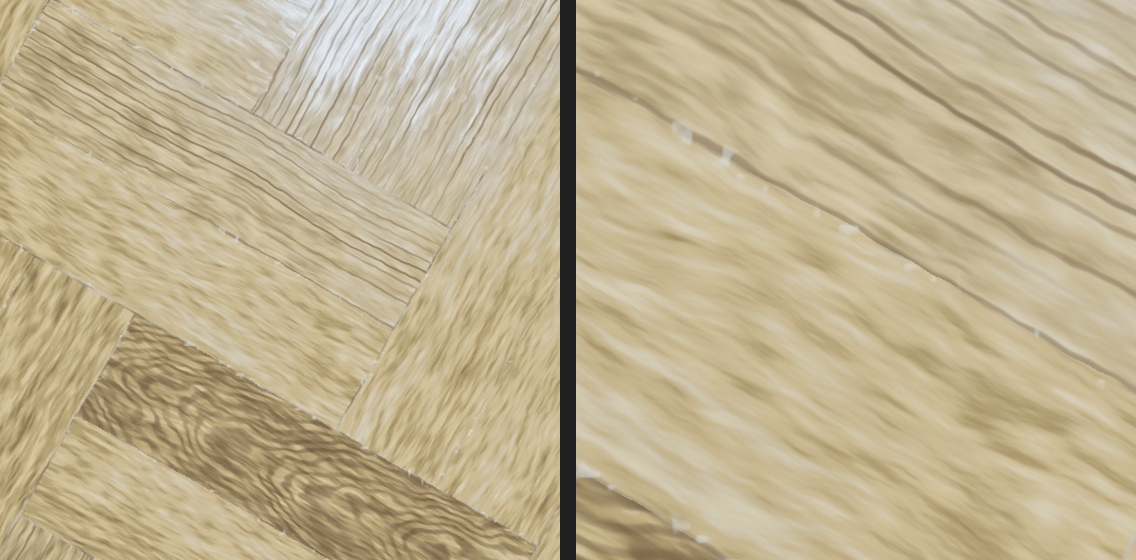
Left: the whole. Right: its middle third, enlarged.
Write a WebGL 2 fragment shader that draws this texture.

```glsl
#version 300 es
precision highp float;
uniform vec2 u_resolution;
out vec4 outColor;

#define BLOCK 0.414
#define TILT 0.524
#define ORIGIN vec2(0.0755, -0.0495)
#define SEAM_WIDTH 0.0013
#define GLARE_CENTER vec2(0.69, 1.01)
#define GLARE_RADIUS 0.31
#define DARK vec3(0.60, 0.52, 0.38)
#define MID vec3(0.72, 0.645, 0.47)
#define HONEY vec3(0.795, 0.73, 0.575)
#define PALE vec3(0.79, 0.755, 0.66)
#define GREY vec3(0.77, 0.76, 0.735)
#define SHINE vec3(0.87, 0.90, 0.93)

float hash(vec2 p) {
  return fract(sin(dot(p, vec2(127.1, 311.7))) * 43758.5453);
}

float noise(vec2 p) {
  vec2 i = floor(p), f = fract(p);
  f = f * f * (3.0 - 2.0 * f);
  return mix(mix(hash(i), hash(i + vec2(1, 0)), f.x),
             mix(hash(i + vec2(0, 1)), hash(i + vec2(1, 1)), f.x), f.y);
}

float fbm(vec2 p) {
  float sum = 0.0, amp = 0.5;
  for (int i = 0; i < 4; i++) {
    sum += amp * noise(p);
    p = p * 2.03 + 17.3;
    amp *= 0.5;
  }
  return sum / 0.9375;
}

vec3 woodColor(float tone) {
  vec3 c = mix(DARK, MID, smoothstep(0.0, 0.35, tone));
  c = mix(c, HONEY, smoothstep(0.3, 0.65, tone));
  return mix(c, PALE, smoothstep(0.65, 1.0, tone));
}

// Nested arches of the dark flat-sawn plank
float archGrain(vec2 s, float across) {
  float warp = 2.6 * noise(s * vec2(9.0, 15.0)) + 1.1 * noise(s * vec2(22.0, 36.0))
             + 0.3 * noise(s * vec2(60.0, 120.0));
  float bow = sqrt(pow(across - 0.5, 2.0) + 0.008);
  float wave = sin(6.2832 * (s.x * 15.0 - bow * 10.0 + warp));
  float strength = 0.45 + 0.8 * noise(s * vec2(16.0, 40.0) + 9.0);
  return smoothstep(-0.5, 1.0, wave) * strength;
}

// Long thin parallel cracks running with the grain
float grooves(vec2 s) {
  float y = s.y * 60.0 + 0.9 * noise(s * vec2(5.0, 3.0)) + 0.12 * noise(s * 60.0);
  float row = floor(y);
  float center = 0.3 + 0.4 * hash(vec2(row, 4.0));
  float line = 1.0 - smoothstep(0.03, 0.19, abs(fract(y) - center));
  float run = smoothstep(0.2, 0.6, noise(vec2(s.x * 6.0, row * 3.7)));
  return line * run * (0.25 + 0.75 * hash(vec2(row, 8.0)));
}

void main() {
  vec2 uv = gl_FragCoord.xy / u_resolution;
  float pixel = 1.0 / min(u_resolution.x, u_resolution.y);
  vec2 p = vec2(uv.x, 1.0 - uv.y);
  float c = cos(TILT), s = sin(TILT);
  vec2 q = (mat2(c, -s, s, c) * p - ORIGIN) / BLOCK;
  q += 0.007 * (vec2(noise(p * 14.0), noise(p * 14.0 + 40.0)) - 0.5);
  q += 0.005 * (vec2(noise(p * 75.0), noise(p * 75.0 + 40.0)) - 0.5);

  // Herringbone of two-by-one blocks, each split into two planks
  vec2 cell = floor(q), f = fract(q);
  float turn = mod(cell.x - cell.y, 4.0);
  bool lying = turn < 1.5;
  float shift = lying ? turn : 3.0 - turn;
  vec2 id = cell - (lying ? vec2(shift, 0) : vec2(0, shift));
  vec2 local = lying ? f : f.yx;
  float along = local.x + shift;
  float plank = floor(local.y * 2.0);
  float across = fract(local.y * 2.0);
  float seed = hash(id + vec2(plank * 7.3, lying ? 3.1 : 11.7));
  vec2 grainPos = vec2(along, local.y) * BLOCK;
  vec2 g = grainPos + seed * vec2(9.0, 5.0);

  // Fine fibres, pores, broader bands and patches
  vec2 w = g + vec2(0.0, 0.016 * noise(g * vec2(9.0, 12.0)));
  float fibre = fbm(w * vec2(24.0, 130.0));
  float pores = noise(w * vec2(48.0, 230.0) + 31.0);
  float band = fbm(w * vec2(4.0, 38.0));
  float patches = fbm(g * vec2(6.0, 9.0));
  float tone = 0.53 + 0.2 * (seed - 0.5) + 0.85 * (fibre - 0.5) + 0.24 * (pores - 0.5)
             + 0.5 * (band - 0.5) + 0.5 * (patches - 0.5);

  // Soft light falling from the upper right
  vec2 toGlare = uv - GLARE_CENTER;
  float spread = dot(toGlare, toGlare);
  float haze = exp(-spread / (GLARE_RADIUS * GLARE_RADIUS));
  tone += 0.36 * exp(-spread / 0.3) - 0.16 * smoothstep(0.35, 0.0, uv.x);

  // Plank characters
  bool arched = lying && mod(id.x, 4.0) == 1.0 && plank == 0.0;
  bool cracked = lying ? mod(id.x, 4.0) == 0.0 && plank == 0.0 : id.x == 1.0;
  float arch = arched ? archGrain(grainPos, across) : 0.0;
  float crack = cracked ? grooves(g) : 0.0;
  if (arched) tone -= 0.24;
  vec3 col = woodColor(tone);
  col = mix(col, vec3(0.45, 0.37, 0.27), 0.55 * arch);
  col = mix(col, PALE, cracked ? 0.2 : 0.0);

  // Satin reflection broken up by the grain
  float gloss = haze * (0.5 + 0.9 * band + 0.3 * (patches - 0.5));
  col = mix(col, GREY, clamp(gloss, 0.0, 0.9));
  float shine = smoothstep(0.45, 0.95, gloss + 0.6 * (fibre - 0.5));
  col = mix(col, SHINE, 0.9 * shine);
  col += 0.13 * (fibre - 0.5) + 0.04 * (pores - 0.5);
  col = mix(col, vec3(0.48, 0.40, 0.30), 0.7 * crack * (1.0 - 0.4 * shine));

  // Seams: broken joints with lighter worn stretches
  float sideGap = min(local.y, 1.0 - local.y) * BLOCK;
  float endGap = min(along, 2.0 - along) * BLOCK;
  float middleGap = abs(local.y - 0.5) * BLOCK;
  float outer = min(sideGap, endGap);
  float edge = max(pixel, 0.0022);
  float joint = 1.0 - smoothstep(SEAM_WIDTH - edge * 0.5, SEAM_WIDTH + edge, outer);
  float split = 1.0 - smoothstep(0.0, SEAM_WIDTH + edge * 0.6, middleGap);
  float worn = smoothstep(0.3, 0.7, fbm(p * 32.0));
  float broken = smoothstep(0.2, 0.7, noise(p * 40.0 + 70.0));
  vec3 jointColor = mix(vec3(0.52, 0.46, 0.39), GREY, worn);
  col = mix(col, jointColor, max(joint * (0.4 + 0.35 * broken), split * 0.45 * broken));

  // Pale chips near the joints and scuffs in the light
  float nearSeam = 1.0 - smoothstep(0.001, 0.011, min(outer, middleGap));
  float chips = smoothstep(0.72, 0.95, noise(p * 130.0)) * nearSeam;
  float scuffs = smoothstep(0.72, 0.95, noise(g * vec2(60.0, 150.0))) * exp(-spread / 0.13);
  col = mix(col, SHINE, clamp(0.5 * chips + 0.55 * scuffs, 0.0, 0.8));

  outColor = vec4(clamp(col, 0.0, 1.0), 1.0);
}
```
